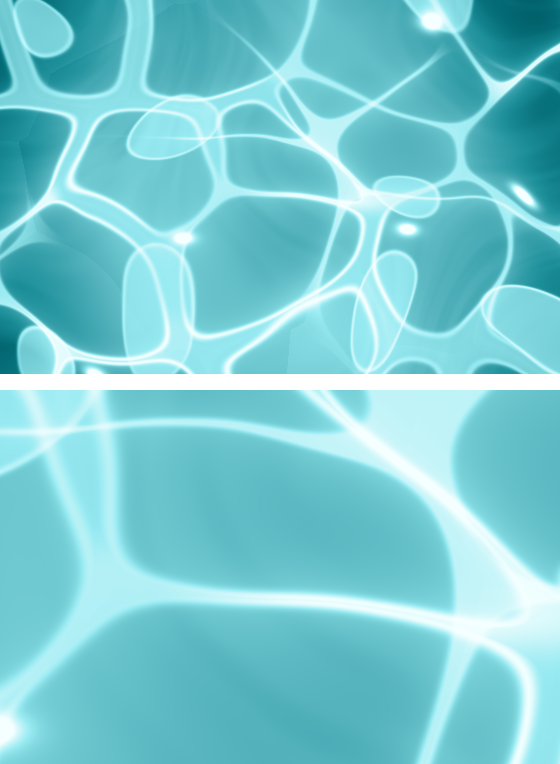
Top, the full canvas; bottom, a detail of the centre.
Give the GLSL for this texture, as a Shadertoy shader.

```glsl
// Sunlit pool water: a warped, rounded Voronoi network forms the caustic
// lines and ribbons; scattered rimmed sheets, hot spots and faint wisps
// add light over a vignetted teal base, coloured by a brightness ramp.

const float NET_SCALE    = 2.9;   // main cells per canvas height
const float FAINT_SCALE  = 2.0;   // cells of the faint second network
const float SHEET_SCALE  = 1.9;   // grid that scatters sheets and spots
const float ROUNDING     = 16.0;  // lower is rounder at the junctions
const float LINE_SOFT    = 0.0065;
const float RIBBON_MIN   = 0.002;
const float RIBBON_MAX   = 0.026;
const float HALO_SIZE    = 0.028;
const float BASE_LIGHT   = 0.645;
const float SHEET_LIGHT  = 0.82;
const float VIGNETTE     = 0.36;

const vec3 WATER[7] = vec3[7](
    vec3(0.00, 0.36, 0.40), vec3(0.02, 0.43, 0.47), vec3(0.11, 0.56, 0.60),
    vec3(0.33, 0.70, 0.74), vec3(0.45, 0.80, 0.83), vec3(0.60, 0.92, 0.95),
    vec3(0.96, 1.00, 1.00));
const float LEVEL[7] = float[7](0.22, 0.30, 0.42, 0.59, 0.69, 0.82, 0.99);

vec2 hash22(vec2 p) {
    vec3 q = fract(vec3(p.xyx) * vec3(0.1031, 0.1030, 0.0973));
    q += dot(q, q.yzx + 33.33);
    return fract((q.xx + q.yz) * q.zy);
}

vec2 noise2(vec2 p) {
    vec2 i = floor(p), f = fract(p);
    f = f * f * f * (f * (f * 6.0 - 15.0) + 10.0);
    return mix(mix(hash22(i), hash22(i + vec2(1, 0)), f.x),
               mix(hash22(i + vec2(0, 1)), hash22(i + vec2(1, 1)), f.x), f.y);
}

float noise(vec2 p) { return noise2(p).x; }

mat2 rotate(float a) { return mat2(cos(a), -sin(a), sin(a), cos(a)); }

float gauss(float x) { return exp(-x * x); }

// x: rounded distance to the nearest cell border, y: random value of the cell
vec2 network(vec2 p, float seed) {
    vec2 cell = floor(p), f = fract(p), nearest = vec2(0), nearestId = cell;
    float best = 1e3;
    for (int y = -1; y <= 1; y++)
    for (int x = -1; x <= 1; x++) {
        vec2 g = vec2(x, y);
        vec2 r = g + 0.06 + 0.88 * hash22(cell + g + seed) - f;
        if (dot(r, r) < best) { best = dot(r, r); nearest = r; nearestId = cell + g; }
    }
    float sum = 0.0;
    for (int y = -2; y <= 2; y++)
    for (int x = -2; x <= 2; x++) {
        vec2 g = vec2(x, y);
        vec2 r = g + 0.06 + 0.88 * hash22(cell + g + seed) - f;
        vec2 between = r - nearest;
        if (dot(between, between) > 1e-5)
            sum += exp(-ROUNDING * dot(0.5 * (nearest + r), normalize(between)));
    }
    return vec2(max(-log(sum) / ROUNDING, 0.0), hash22(nearestId + seed + 7.0).x);
}

// x: sheet fill, y: sheet rim, z: hot spots
vec3 sheets(vec2 p) {
    vec3 light = vec3(0);
    vec2 cell = floor(p * SHEET_SCALE);
    for (int y = -1; y <= 1; y++)
    for (int x = -1; x <= 1; x++) {
        vec2 id = cell + vec2(x, y);
        vec2 kind = hash22(id + 91.0), place = hash22(id + 53.0);
        vec2 o = rotate(6.28 * kind.y) * (p - (id + 0.2 + 0.6 * place) / SHEET_SCALE);
        float radius = mix(0.075, 0.13, place.y);
        o.x += 0.3 * o.y * o.y / radius;
        float d = length(o * vec2(1.0, 1.35)) - radius;
        float present = step(kind.x, 0.6);
        light.x = max(light.x, present * smoothstep(0.007, -0.007, d));
        light.y = max(light.y, present * gauss(d / LINE_SOFT));

        vec2 spot = p - (id + hash22(id + 17.0)) / SHEET_SCALE;
        float size = mix(0.016, 0.028, place.x);
        float s = length(spot * vec2(0.8, 1.2)) / size;
        light.z = max(light.z, step(kind.y, 0.65) * (gauss(s) + 0.2 * exp(-s * 0.7)));
    }
    return light;
}

vec3 waterColour(float light) {
    vec3 colour = WATER[0];
    for (int i = 0; i < 6; i++)
        colour = mix(colour, WATER[i + 1],
                     clamp((light - LEVEL[i]) / (LEVEL[i + 1] - LEVEL[i]), 0.0, 1.0));
    return colour;
}

void mainImage(out vec4 fragColor, in vec2 fragCoord) {
    vec2 uv = fragCoord / iResolution.xy;
    vec2 p = fragCoord / iResolution.y;

    // Bend space so that straight borders become flowing curves
    vec2 q = p + 0.15 * (noise2(p * 2.5 + 4.0) - 0.5) + 0.025 * (noise2(p * 6.0) - 0.5);
    vec2 stretched = q * vec2(0.92, 1.06) + 3.0;
    vec2 net = network(stretched * NET_SCALE, 11.0);
    vec2 faint = network(rotate(0.5) * stretched * FAINT_SCALE, 37.0);
    float d = net.x / NET_SCALE, dFaint = faint.x / FAINT_SCALE;

    // Base: clouds, cell tints, streaky wisps and dark sides
    vec2 flow = rotate(1.6 * noise(p * 1.3 + 8.0)) * (q + 0.1 * noise2(q * 4.0));
    float wisps = noise(flow * vec2(3.0, 13.0)) + 0.5 * noise(flow * vec2(7.0, 34.0)) - 0.75;
    vec2 side = abs(uv - 0.5) * vec2(2.0, 1.2);
    float light = BASE_LIGHT + 0.18 * (noise(p * 2.2 + 20.0) - 0.5)
                + 0.07 * (net.y - 0.5) + 0.06 * (faint.y - 0.5) + 0.05 * wisps;
    light -= VIGNETTE * smoothstep(0.5, 1.2, length(side));

    // Rimmed sheets of folded light
    vec3 sheet = sheets(q + 5.0);
    light = mix(light, SHEET_LIGHT + 0.04 * wisps, 0.75 * sheet.x);
    light += (1.0 - light) * sheet.y * (0.3 + 0.55 * noise(p * 5.0));

    // Faint network, then the main ribbons with halo, fill and rims
    float faintPower = smoothstep(0.3, 0.8, noise(p * 3.0 + 40.0));
    light += (1.0 - light) * faintPower * (0.5 * gauss(dFaint / 0.005) + 0.2 * exp(-dFaint / 0.03));
    float width = mix(RIBBON_MIN, RIBBON_MAX, smoothstep(0.5, 0.85, noise(p * 3.0 + 60.0)));
    float power = mix(0.5, 1.0, smoothstep(0.2, 0.6, noise(p * 3.5 + 80.0)));
    float fill = smoothstep(width + 0.007, width - 0.007, d);
    light += (1.0 - light) * power * (0.3 * exp(-d / HALO_SIZE) + 0.08 * exp(-d / 0.09));
    light = mix(light, max(light, SHEET_LIGHT), 0.7 * fill);
    light += (1.0 - light) * power * 0.92 * gauss((d - width) / LINE_SOFT);

    // Hot spots
    light += (1.02 - light) * min(1.3 * sheet.z, 1.0);

    fragColor = vec4(waterColour(light), 1.0);
}
```
